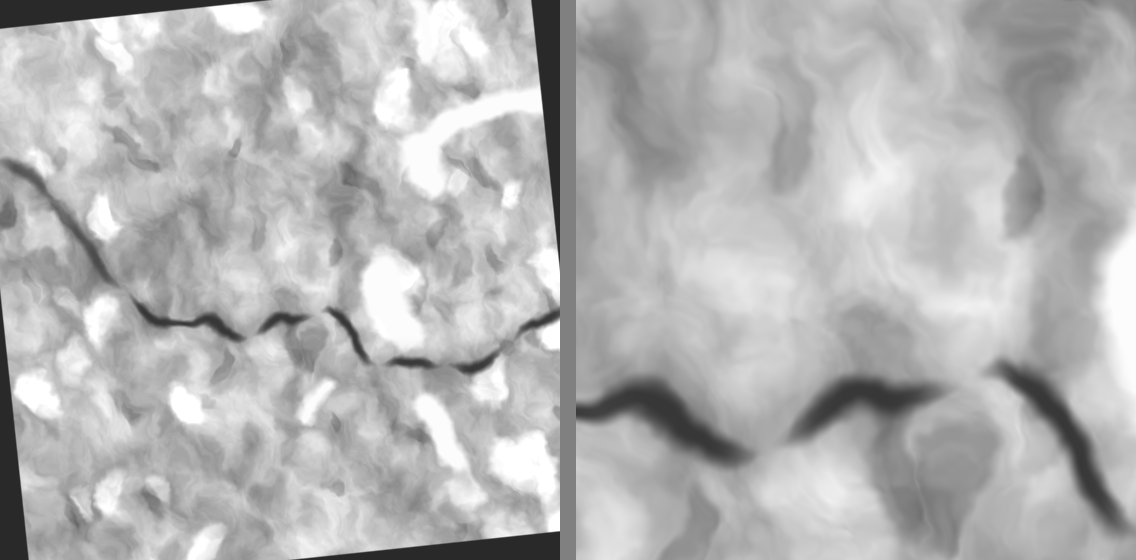
Left, the full canvas; right, a detail of the centre.
Give the GLSL for this texture, as a Shadertoy shader.

```glsl
// Weathered pale rock face in grey, slightly turned on a dark ground.
// Layered value noise gives the grain; scattered warped ellipses give bright
// flakes and dark pits; a broken crack and soft gullies cut across it.

#define TILT 0.106
#define GROUND 0.16
#define ROCK 0.748
#define GRAIN 0.42
#define BROAD 0.20
#define WARP 0.05
#define FLAKE_CELLS 8.5
#define FLAKE_SHARE 0.60
#define PIT_CELLS 13.0
#define PIT_SHARE 0.30
#define CRACK_WIDTH 0.014
#define CRACK_TONE 0.20

vec2 hash22(vec2 p) {
    vec3 h = fract(p.xyx * vec3(0.1031, 0.1030, 0.0973));
    h += dot(h, h.yzx + 33.33);
    return fract((h.xx + h.yz) * h.zy);
}

mat2 turn(float a) { return mat2(cos(a), sin(a), -sin(a), cos(a)); }

float noise(vec2 p) {
    vec2 i = floor(p), f = fract(p);
    f = f * f * f * (f * (f * 6.0 - 15.0) + 10.0);
    vec2 e = vec2(0.0, 1.0);
    return mix(mix(hash22(i).x, hash22(i + e.yx).x, f.x),
               mix(hash22(i + e).x, hash22(i + e.yy).x, f.x), f.y);
}

float fbm(vec2 p) {
    float sum = 0.0, amp = 0.5;
    for (int i = 0; i < 4; i++) {
        sum += amp * noise(p);
        p = turn(0.65) * p * 2.03 + 17.3;
        amp *= 0.5;
    }
    return sum / 0.9375;
}

// Leaning ellipses, one per chosen cell, with varied strength
float scatter(vec2 p, float cells, float share, vec2 radii, float seed) {
    p *= cells;
    float cover = 0.0;
    for (int k = 0; k < 9; k++) {
        vec2 cell = floor(p) + vec2(k % 3, k / 3) - 1.0;
        vec2 place = hash22(cell + seed);
        vec2 kind = hash22(cell + seed + 41.7);
        vec2 form = hash22(cell + seed + 93.1);
        vec2 d = turn(-0.35 + 1.5 * (form.x - 0.5)) * (p - cell - place);
        float r = length(d / (radii * mix(0.6, 1.3, form.y)));
        float strength = step(kind.x, share) * mix(0.4, 1.0, kind.y);
        cover = max(cover, strength * (1.0 - smoothstep(0.65, 1.2, r)));
    }
    return cover;
}

float capsule(vec2 p, vec2 a, vec2 b, float radius) {
    vec2 ab = b - a;
    float t = clamp(dot(p - a, ab) / dot(ab, ab), 0.0, 1.0);
    return length(p - a - ab * t) - radius;
}

float bell(float x) { return exp(-x * x); }

float crackHeight(float x) {
    float y = 0.71 - 0.28 * smoothstep(0.0, 0.3, x);
    y += 0.02 * bell((x - 0.575) / 0.03) - 0.03 * bell((x - 0.43) / 0.05);
    y += 0.1 * smoothstep(0.83, 1.02, x) - 0.08 * smoothstep(0.6, 0.67, x);
    return y + 0.014 * (noise(vec2(x * 32.0, 3.7)) - 0.5);
}

// Broken opening: x is the dark core, y the shaded lips around it
vec2 crack(vec2 p) {
    float y = crackHeight(p.x);
    float slope = (crackHeight(p.x + 0.004) - y) / 0.004;
    float d = abs(p.y - y) / sqrt(1.0 + slope * slope);
    float gap = pow(0.5 + 0.5 * cos(6.2832 * (p.x - 0.45) / 0.115), 3.0);
    gap *= 1.0 - bell((p.x - 0.335) / 0.05);
    float open = 1.0 - gap;
    float width = CRACK_WIDTH * open * mix(0.6, 1.1, noise(vec2(p.x * 24.0, 9.2)));
    float core = open * (1.0 - smoothstep(0.15 * width, width + 0.004, d));
    return vec2(core * mix(0.65, 0.95, smoothstep(0.18, 0.26, p.x)), bell(d / 0.024));
}

// Large bright outcrops: curved ledge, pebble, slab and slivers
float outcrops(vec2 p) {
    vec2 c = p - vec2(0.957, 0.492);
    float d = max(abs(length(c) - 0.325) - 0.023, max(-0.235 - c.x, -c.y));
    d = min(d, capsule(p, vec2(0.75, 0.74), vec2(0.76, 0.68), 0.03));
    d = min(d, capsule(p, vec2(0.675, 0.5), vec2(0.72, 0.41), 0.034));
    d = min(d, capsule(p, vec2(0.765, 0.28), vec2(0.805, 0.18), 0.022));
    d = min(d, capsule(p, vec2(0.59, 0.32), vec2(0.54, 0.255), 0.012));
    d = min(d, capsule(p, vec2(0.745, 1.0), vec2(0.765, 0.9), 0.012));
    return 1.0 - smoothstep(-0.008, 0.009, d);
}

float rock(vec2 p) {
    vec2 wobble = vec2(fbm(p * 17.0 + 5.1), fbm(p * 17.0 + 61.4)) - 0.5;
    vec2 q = p + WARP * wobble;
    vec2 along = turn(-0.35) * q * vec2(1.0, 1.0);
    float tone = ROCK + GRAIN * (fbm(along * vec2(27.0, 19.0)) - 0.5);
    tone += BROAD * (noise(q * 7.0 + 22.0) - 0.5);

    // Calm central mass between two soft gullies
    float calm = bell(length((p - vec2(0.5, 0.6)) / vec2(0.13, 0.24)));
    float gully = bell(max(capsule(q, vec2(0.48, 0.88), vec2(0.34, 0.5), 0.012), 0.0) / 0.026);
    float cleft = bell(max(capsule(q, vec2(0.615, 0.69), vec2(0.62, 0.47), 0.008), 0.0) / 0.02);
    tone -= 0.09 * gully + 0.16 * cleft;

    // Pits, flakes and outcrops
    tone -= 0.17 * scatter(q, PIT_CELLS, PIT_SHARE, vec2(0.2, 0.48), 7.0);
    float flakes = scatter(q, FLAKE_CELLS, FLAKE_SHARE, vec2(0.24, 0.42), 31.0);
    tone += 0.3 * flakes * (1.0 - 0.85 * calm) * (1.0 - 0.8 * max(gully, cleft));
    tone = mix(tone, 0.99, outcrops(p + 0.7 * WARP * wobble));

    vec2 split = crack(p + 0.4 * WARP * wobble);
    tone -= 0.12 * split.y;
    return clamp(mix(tone, CRACK_TONE, split.x), 0.0, 1.0);
}

void mainImage(out vec4 fragColor, in vec2 fragCoord) {
    vec2 uv = fragCoord / iResolution.xy;
    vec2 frame = abs(turn(-TILT) * (uv - 0.5));
    float edge = max(frame.x, frame.y) - 0.499;
    float pixel = 1.0 / iResolution.y;
    float tone = mix(rock(uv), GROUND, smoothstep(-pixel, pixel, edge));
    fragColor = vec4(vec3(tone), 1.0);
}
```
